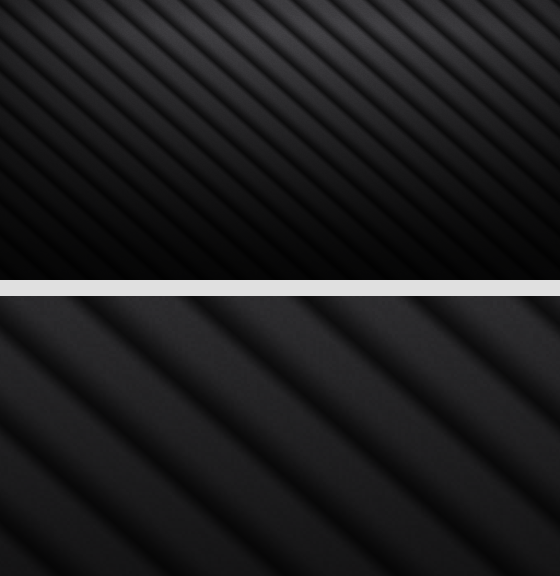
Top, the full canvas; bottom, a detail of the centre.
Write a Shadertoy shader that draws this background.

```glsl
// Dark diagonal ribs with soft grooves, lit from the top centre.

const vec3 SHADOW_COLOR = vec3(0.024, 0.024, 0.025);
const vec3 LIGHT_COLOR = vec3(0.297, 0.293, 0.309);
const vec2 RIB_PITCH = vec2(0.1331, 0.1171); // spacing across and down
const float RIB_START = 0.384;               // a groove on the top edge

float hash(vec2 p) {
    return fract(sin(dot(p, vec2(127.1, 311.7))) * 43758.5453);
}

// Position across a rib, from 0 at one groove to 1 at the next
float ribPosition(vec2 p, vec2 pitch, float start) {
    return fract((p.x - start) / pitch.x - (1.0 - p.y) / pitch.y);
}

// Rounded rib: wide shadow on one side, a tighter edge on the other
float ribShade(float t, float grooveDepth) {
    float rise = smoothstep(-0.10, 0.46, t);
    float fall = 1.0 - smoothstep(0.76, 1.04, t);
    return mix(1.0 - grooveDepth, 1.0, rise * fall);
}

// Light fading downwards and towards both sides
float topLight(vec2 p, float aspect) {
    float side = (p.x / aspect - 0.53) * 2.0;
    float vertical = pow(clamp(p.y, 0.0, 1.0), 1.45);
    return vertical * (1.0 - 0.45 * side * side);
}

// Fine surface grain on a grid fixed to the canvas
float grain(vec2 p, float cells) {
    return hash(floor(p * cells)) - 0.5;
}

void mainImage(out vec4 fragColor, in vec2 fragCoord) {
    vec2 p = fragCoord / iResolution.y;
    float aspect = iResolution.x / iResolution.y;

    // Background light
    vec3 color = mix(SHADOW_COLOR, LIGHT_COLOR, topLight(p, aspect));

    // Ribs and grooves
    float t = ribPosition(p, RIB_PITCH, RIB_START);
    color *= ribShade(t, 0.74);

    // Slight wear and a dim top rim
    color *= 1.0 + 0.08 * grain(p, 256.0);
    color *= 1.0 - 0.20 * smoothstep(0.88, 1.0, p.y);

    fragColor = vec4(color, 1.0);
}
```
